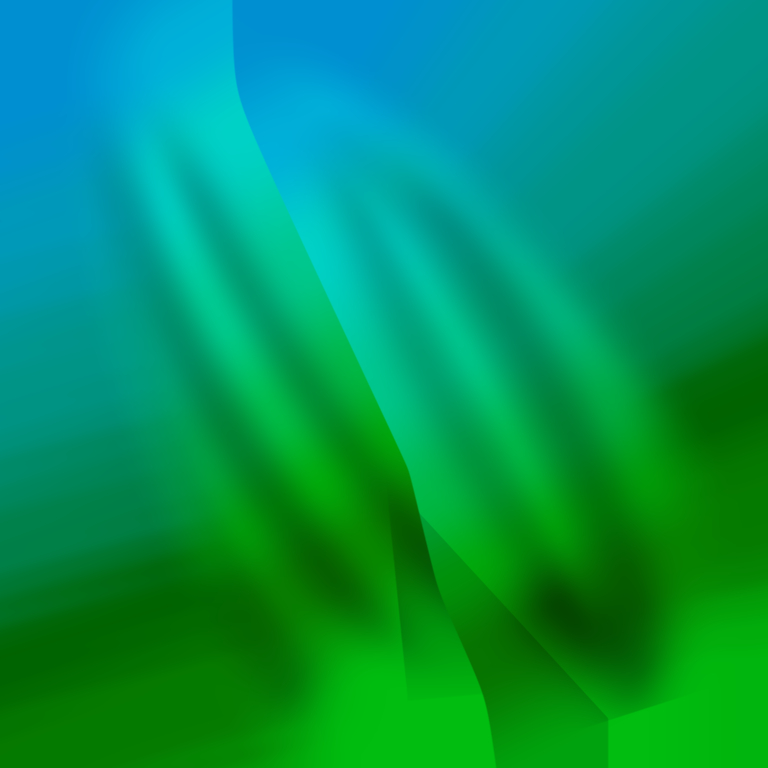
Reproduce this background procedurally as a three.js fragment shader.

```glsl
varying vec2 vUv;

// Rounded ramp: zero below x = 0, rising with slope 1 above
float softRamp(float x, float roundness) {
  return 0.5 * (x + sqrt(x * x + roundness * roundness));
}

float seamX(float y) {
  return 0.301 + 0.47 * softRamp(0.88 - y, 0.04)
    - 0.23 * softRamp(0.388 - y, 0.008)
    + 0.22 * softRamp(0.232 - y, 0.02)
    - 0.33 * softRamp(0.09 - y, 0.03);
}

// Hard edge with slight smoothing
float edge(float d) {
  return smoothstep(-0.0015, 0.0015, d);
}

// Soft fold following a parabola x = k.x + k.y * d + k.z * d * d
float fold(float x, float d, vec3 k, float width) {
  float slope = k.y + 2.0 * k.z * d;
  float q = (x - k.x - k.y * d - k.z * d * d) / (width * sqrt(1.0 + slope * slope));
  return exp(-q * q);
}

// Soft glow around a segment
float segmentGlow(vec2 p, vec2 a, vec2 b, float radius) {
  vec2 ab = b - a;
  vec2 r = p - a - ab * clamp(dot(p - a, ab) / dot(ab, ab), 0.0, 1.0);
  return exp(-dot(r, r) / (radius * radius));
}

// Muted backdrop, from green through dark green and teal to blue
vec3 backdropRamp(float t) {
  vec3 c = vec3(0.0, 0.71, 0.05);
  c = mix(c, vec3(0.02, 0.48, 0.0), smoothstep(0.1, 0.26, t));
  c = mix(c, vec3(0.0, 0.39, 0.0), smoothstep(0.3, 0.41, t));
  c = mix(c, vec3(0.0, 0.50, 0.28), smoothstep(0.41, 0.54, t));
  c = mix(c, vec3(0.0, 0.58, 0.53), smoothstep(0.53, 0.72, t));
  c = mix(c, vec3(0.0, 0.60, 0.72), smoothstep(0.72, 0.9, t));
  return mix(c, vec3(0.0, 0.56, 0.82), smoothstep(0.88, 1.05, t));
}

// Luminous petals, from green through olive and mint to cyan and blue
vec3 petalRamp(float t) {
  vec3 c = vec3(0.0, 0.74, 0.06);
  c = mix(c, vec3(0.03, 0.53, 0.0), smoothstep(0.0, 0.17, t));
  c = mix(c, vec3(0.0, 0.66, 0.04), smoothstep(0.19, 0.31, t));
  c = mix(c, vec3(0.0, 0.72, 0.27), smoothstep(0.29, 0.43, t));
  c = mix(c, vec3(0.0, 0.78, 0.55), smoothstep(0.41, 0.6, t));
  c = mix(c, vec3(0.0, 0.82, 0.78), smoothstep(0.58, 0.82, t));
  c = mix(c, vec3(0.0, 0.69, 0.85), smoothstep(0.83, 0.98, t));
  return mix(c, vec3(0.0, 0.57, 0.82), smoothstep(0.98, 1.14, t));
}

vec3 leftSide(vec2 p) {
  float d = 1.0 - p.y;
  float t = 0.41 + 0.88 * (p.y - 0.37 * p.x - 0.134);
  t += 0.006 * sin(75.0 * (p.y - 0.2 * p.x)) + 0.004 * sin(171.0 * (p.y - 0.25 * p.x));
  vec3 petal = petalRamp(p.y - 0.6 * (p.x - 0.3));

  // Folds
  float fade = smoothstep(0.1, 0.27, d) * (1.0 - smoothstep(0.76, 0.9, d));
  float light = 1.0 + fade * (
    -0.29 * fold(p.x, d, vec3(0.09, 0.12, 0.45), 0.045)
    + 0.07 * fold(p.x, d, vec3(0.14, 0.2, 0.35), 0.03)
    - 0.22 * fold(p.x, d, vec3(0.15, 0.35, 0.3), 0.034)
    - 0.08 * fold(p.x, d, vec3(0.11, -0.05, 0.42), 0.025));
  light -= 0.34 * segmentGlow(p, vec2(0.28, 0.19), vec2(0.36, 0.11), 0.06);

  // Olive facet beside the seam
  float facet = edge(p.x - 0.515 - 0.1 * (0.25 - p.y)) * edge(p.y - 0.04 - 0.09 * p.x);
  light -= 0.2 * facet * (1.0 - smoothstep(0.24, 0.39, p.y)) * smoothstep(0.05, 0.2, p.y);

  float rim = 0.09 + 0.26 * d * d;
  return mix(backdropRamp(t), petal * light, smoothstep(-0.03, 0.13, p.x - rim));
}

vec3 rightSide(vec2 p) {
  float d = 1.0 - p.y;
  float angle = atan(p.y - 0.03, p.x + 0.07);
  angle += 0.006 * sin(67.0 * angle) + 0.003 * sin(163.0 * angle);
  vec3 petal = petalRamp(p.y - 0.5 * (p.x - 0.5) + 0.1);

  // Folds
  float fade = smoothstep(0.13, 0.3, d) * (1.0 - smoothstep(0.78, 0.9, d));
  float light = 1.0 + fade * (
    -0.19 * fold(p.x, d, vec3(0.39, 0.2, 0.31), 0.04)
    + 0.05 * fold(p.x, d, vec3(0.28, 0.85, -0.3), 0.02)
    - 0.3 * fold(p.x, d, vec3(0.34, 0.95, -0.42), 0.05)
    + 0.03 * fold(p.x, d, vec3(0.356, 0.94, 0.0), 0.025)
    - 0.17 * fold(p.x, d, vec3(0.44, 0.95, 0.0), 0.05));

  // Shadow and straight facets near the base
  float above = edge(p.y - 0.0625 - 0.32 * (p.x - 0.794));
  light -= 0.32 * above * segmentGlow(p, vec2(0.72, 0.2), vec2(0.82, 0.12), 0.055);
  float below = edge(0.232 - 1.087 * (p.x - 0.638) - p.y);
  light -= 0.14 * below * (1.0 - edge(p.x - 0.792));

  float rim = 0.95 - 1.06 * pow(max(p.y - 0.25, 0.0), 1.88);
  return mix(backdropRamp(angle), petal * light, smoothstep(-0.03, 0.12, rim - p.x));
}

void main() {
  vec3 color = mix(leftSide(vUv), rightSide(vUv), edge(vUv.x - seamX(vUv.y)));
  gl_FragColor = vec4(color, 1.0);
}
```
